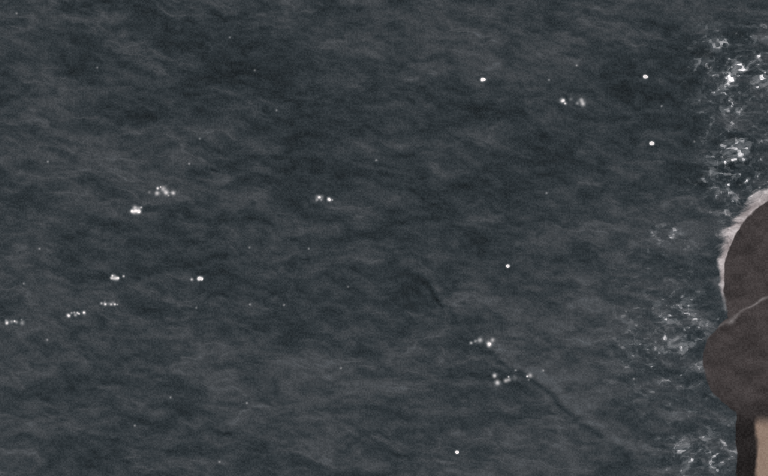
Give the GLSL for this texture, as a Shadertoy shader.

```glsl
// Dark rippled sea with sun glints, a diagonal swell and foam around a rock
float hash(vec2 p) {
    vec3 q = fract(vec3(p.xyx) * 0.1031);
    q += dot(q, q.yzx + 33.33);
    return fract((q.x + q.y) * q.z);
}

float noise(vec2 p) {
    vec2 i = floor(p), f = fract(p);
    f = f * f * (3.0 - 2.0 * f);
    return mix(mix(hash(i), hash(i + vec2(1, 0)), f.x),
               mix(hash(i + vec2(0, 1)), hash(i + vec2(1, 1)), f.x), f.y);
}

float fbm(vec2 p) {
    float sum = 0.0, amp = 0.533;
    for (int i = 0; i < 4; i++) {
        sum += amp * noise(p);
        p = mat2(0.995, 0.1, -0.1, 0.995) * p * 2.03 + 17.3;
        amp *= 0.5;
    }
    return sum;
}

// Soft elliptical patch: one at the centre, fading outward
float patchMask(vec2 p, vec2 centre, vec2 radius) {
    vec2 d = (p - centre) / radius;
    return exp(-dot(d, d));
}

float ellipseDist(vec2 p, vec2 centre, vec2 radius) {
    return (length((p - centre) / radius) - 1.0) * min(radius.x, radius.y);
}

vec3 sea(vec2 p) {
    // Ripples are long across, short in height and lean down to the right
    vec2 q = vec2(p.x, p.y + 0.13 * p.x);
    q += 0.035 * (vec2(fbm(p * 13.0), fbm(p * 13.0 + 40.0)) - 0.5);
    float broad = fbm(q * vec2(3.0, 7.0) + 5.0) - 0.5;
    float ripple = fbm(q * vec2(13.0, 38.0) + 60.0) - 0.5;
    float chop = fbm(q * vec2(45.0, 95.0) + 20.0) - 0.5;
    float ridge = 1.0 - abs(2.0 * fbm(q * vec2(9.0, 26.0) + 31.0) - 1.0);
    float crest = pow(ridge, 14.0) * smoothstep(-0.08, 0.14, ripple + 0.6 * broad);
    float tone = 0.238 + 0.08 * broad + 0.11 * ripple + 0.11 * chop + 0.045 * crest;

    // Large shaded and lit zones
    tone -= 0.026 * patchMask(p, vec2(0.45, 0.92), vec2(0.3, 0.15));
    tone -= 0.022 * patchMask(p, vec2(0.5, 0.57), vec2(0.22, 0.12));
    tone -= 0.018 * patchMask(p, vec2(1.43, 0.73), vec2(0.12, 0.15));
    tone += 0.008 * patchMask(p, vec2(0.55, 0.12), vec2(0.6, 0.2));
    tone += 0.022 * patchMask(p, vec2(1.25, 0.32), vec2(0.25, 0.25));
    tone += 0.014 * patchMask(p, vec2(0.95, 0.9), vec2(0.3, 0.12));

    // Diagonal swell: uneven dark fold, shaded trough and paler face
    float along = smoothstep(0.58, 0.98, p.x) * (1.0 - smoothstep(1.28, 1.42, p.x));
    float fold = p.y - 0.6 + 0.76 * (p.x - 0.63) + 0.035 * smoothstep(0.88, 1.08, p.x);
    fold += 0.045 * (fbm(p * 16.0) - 0.5);
    float uneven = 0.35 + 0.65 * smoothstep(0.3, 0.65, noise(p * 13.0 + 4.0));
    tone -= 0.065 * along * uneven * exp(-pow(fold / 0.008, 2.0));
    tone -= 0.022 * along * exp(-pow((fold + 0.03) / 0.035, 2.0));
    tone += 0.035 * along * exp(-pow((fold - 0.02) / 0.013, 2.0)) * (0.7 + 2.0 * ripple);
    return tone * mix(vec3(0.87, 1.0, 1.08), vec3(0.95, 1.0, 1.05), smoothstep(0.19, 0.3, tone));
}

float glints(vec2 p) {
    // Each entry: centre of a cluster and its spread
    const vec3 clusters[16] = vec3[16](
        vec3(0.347, 0.598, 0.037), vec3(0.287, 0.559, 0.022), vec3(0.414, 0.414, 0.012),
        vec3(0.163, 0.339, 0.022), vec3(0.23, 0.362, 0.018), vec3(0.03, 0.324, 0.02),
        vec3(1.015, 0.833, 0.003), vec3(1.37, 0.699, 0.003), vec3(1.2, 0.785, 0.028),
        vec3(1.067, 0.441, 0.002), vec3(1.356, 0.839, 0.003), vec3(0.682, 0.582, 0.018),
        vec3(1.077, 0.205, 0.038), vec3(0.962, 0.05, 0.004), vec3(1.01, 0.28, 0.025),
        vec3(0.245, 0.418, 0.016));
    float light = 0.0;
    for (int i = 0; i < 16; i++) {
        float wide = smoothstep(0.002, 0.035, clusters[i].z);
        for (int j = 0; j < 9; j++) {
            vec2 id = vec2(i * 7 + 3, j * 11 + 5);
            vec2 jitter = 2.0 * vec2(hash(id), hash(id + 71.0)) - 1.0;
            vec2 d = p - clusters[i].xy - jitter * clusters[i].z * vec2(1.0, 0.25);
            float size = mix(0.0018, 0.0036 + 0.0024 * wide, hash(id + 23.0));
            light += exp(-dot(d, d) / (size * size)) * mix(0.2, 0.9, hash(id + 9.0));
        }
    }
    // Sparse faint sparkles elsewhere
    vec2 cell = floor(p * 16.0), f = fract(p * 16.0);
    vec2 spot = 0.2 + 0.6 * vec2(hash(cell + 3.0), hash(cell + 91.0));
    float lit = step(0.94, hash(cell + 151.0));
    return min(light, 1.0) + 0.35 * lit * exp(-dot(f - spot, f - spot) / 0.0016);
}

void mainImage(out vec4 fragColor, in vec2 fragCoord) {
    vec2 p = fragCoord / iResolution.y;
    float px = 1.0 / iResolution.y;
    vec3 col = sea(p);

    // Rock outline from two boulders and a narrow foot
    vec2 r = p + 0.014 * (vec2(fbm(p * 28.0), fbm(p * 28.0 + 9.0)) - 0.5);
    float upper = ellipseDist(r, vec2(1.66, 0.4), vec2(0.14, 0.185));
    float lower = ellipseDist(r, vec2(1.62, 0.24), vec2(0.142, 0.12));
    float rock = min(min(upper, lower), max(1.545 - r.x, r.y - 0.17));

    // Broken foam patches near the shore
    float area = patchMask(p, vec2(1.56, 0.84), vec2(0.08, 0.1))
        + patchMask(p, vec2(1.55, 0.63), vec2(0.07, 0.07))
        + 0.6 * patchMask(p, vec2(1.4, 0.5), vec2(0.04, 0.025))
        + 0.7 * patchMask(p, vec2(1.42, 0.29), vec2(0.1, 0.11))
        + 0.8 * patchMask(p, vec2(1.47, 0.05), vec2(0.07, 0.06));
    float lace = fbm(p * vec2(50.0, 75.0) + 3.0 * fbm(p * 16.0));
    float fleck = smoothstep(0.6, 0.85, noise(p * vec2(130.0, 170.0)));
    float foam = smoothstep(0.48, 0.78, lace) * (0.25 + 0.6 * fleck) + 0.1 * fleck;
    col += area * (foam + 0.16 * (lace - 0.4)) * vec3(1.0, 0.95, 0.94);

    // Bright ragged wash hugging the upper boulder
    float reach = 0.005 + 0.033 * smoothstep(0.35, 0.52, p.y) * lace;
    float wash = (1.0 - smoothstep(0.4, 1.4, upper / reach)) * smoothstep(0.33, 0.42, p.y);
    col = mix(col, vec3(0.68, 0.64, 0.64) + 0.5 * (lace - 0.45), 0.9 * wash);
    col += glints(p) * vec3(0.75, 0.7, 0.68);

    // Rock surface, pale seam and sandy corner
    vec3 stone = vec3(0.25, 0.23, 0.23) * (0.75 + 0.5 * fbm(p * vec2(40.0, 55.0)));
    stone *= mix(0.6, 1.0, smoothstep(0.08, 0.19, p.y));
    float seam = p.y - 0.31 - 0.6 * (p.x - 1.505) + 0.02 * (noise(p * 35.0) - 0.5);
    stone += 0.3 * exp(-pow(seam / 0.004, 2.0)) * lace;
    float sand = smoothstep(1.583, 1.595, r.x) * (1.0 - smoothstep(0.1, 0.13, r.y));
    stone = mix(stone, vec3(0.56, 0.48, 0.43), sand);
    col = mix(stone, col, smoothstep(-px, px, rock));

    // Fine film-like grain
    col += 0.045 * (hash(floor(p * 318.0)) - 0.5);
    fragColor = vec4(clamp(col, 0.0, 1.0), 1.0);
}
```
